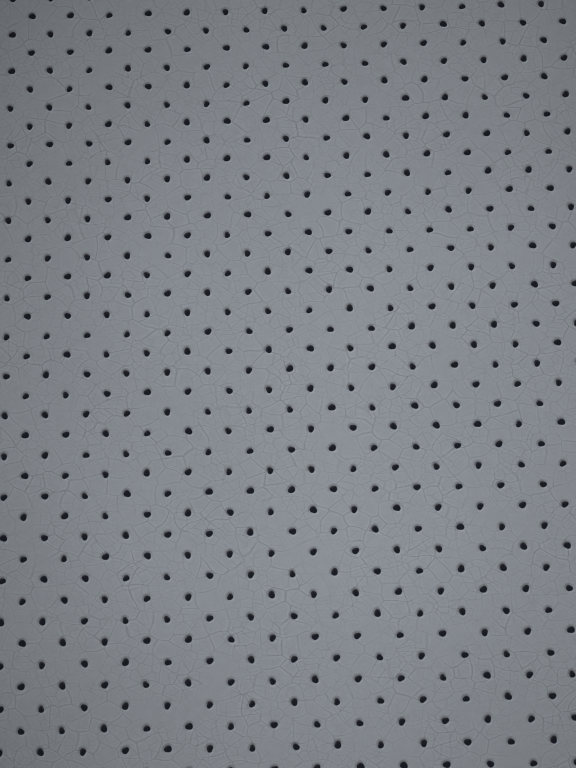
A WebGL 1 fragment shader for this texture:

```glsl
precision highp float;

uniform vec2 u_resolution;

const vec3 LEATHER = vec3(0.548, 0.568, 0.592);
const vec3 HOLE_DARK = vec3(0.105, 0.115, 0.145);
const vec3 HOLE_WALL = vec3(0.27, 0.25, 0.25);
const float HOLE_RADIUS = 0.0056;
const float HOLE_PITCH = 0.071;

vec2 hash2(vec2 p) {
  vec2 q = vec2(dot(p, vec2(127.1, 311.7)), dot(p, vec2(269.5, 183.3)));
  return fract(sin(q) * 43758.5453);
}

float gradientCorner(vec2 cell, vec2 offset) {
  return dot(hash2(cell) * 2.0 - 1.0, offset);
}

float gradientNoise(vec2 p) {
  vec2 i = floor(p);
  vec2 f = p - i;
  vec2 u = f * f * f * (f * (f * 6.0 - 15.0) + 10.0);
  vec2 e = vec2(1.0, 0.0);
  float low = mix(gradientCorner(i, f), gradientCorner(i + e, f - e), u.x);
  float high = mix(gradientCorner(i + e.yx, f - e.yx), gradientCorner(i + 1.0, f - 1.0), u.x);
  return mix(low, high, u.y);
}

// Distance to the nearest border between scattered cells
float cellBorder(vec2 p) {
  vec2 i = floor(p);
  vec2 f = p - i;
  vec2 nearest = vec2(8.0);
  for (int y = -1; y <= 1; y++) {
    for (int x = -1; x <= 1; x++) {
      vec2 g = vec2(float(x), float(y));
      vec2 r = g + hash2(i + g) - f;
      if (dot(r, r) < dot(nearest, nearest)) nearest = r;
    }
  }
  float border = 8.0;
  for (int y = -2; y <= 2; y++) {
    for (int x = -2; x <= 2; x++) {
      vec2 g = vec2(float(x), float(y));
      vec2 r = g + hash2(i + g) - f;
      vec2 gap = r - nearest;
      if (dot(gap, gap) > 0.0001) border = min(border, dot(0.5 * (r + nearest), normalize(gap)));
    }
  }
  return border;
}

// Fine groove with a faint raised shoulder, fading in and out
float crease(vec2 p, float scale, float width, float seed) {
  vec2 warp = vec2(gradientNoise(p * 22.0 + seed), gradientNoise(p * 22.0 + seed + 31.0));
  vec2 q = p + 0.016 * warp;
  float d = cellBorder(vec2(q.x + 0.35 * q.y, q.y * 1.25 - 0.2 * q.x) * scale + seed) / scale;
  float strength = smoothstep(-0.45, 0.4, gradientNoise(p * 15.0 + seed * 2.0));
  float groove = 1.0 - smoothstep(0.0, width, d);
  float shoulder = smoothstep(width * 0.6, width * 1.5, d) * (1.0 - smoothstep(width * 1.5, width * 3.5, d));
  return strength * (0.35 * shoulder - groove);
}

// Lattice coordinates with slight tilt and perspective
vec2 latticeCoord(float x, float depth) {
  float dx = x - 0.392 - 0.0075 * depth;
  float column = dx * (1.0 - 0.02 * dx) / (0.0677 + 0.0048 * depth);
  float t = depth - 0.0208 + 0.025 * dx;
  return vec2(column, t * (15.99 - 1.184 * t));
}

// Offset from the closer of two interleaved grids; zw is the hole id
vec4 nearestHole(vec2 g) {
  vec2 idA = floor(g + 0.5);
  vec2 idB = floor(g) + 0.5;
  vec2 a = g - idA;
  vec2 b = g - idB;
  return dot(a, a) < dot(b, b) ? vec4(a, idA) : vec4(b, idB);
}

vec3 punchHole(vec3 color, vec4 hole, float light, float pixel) {
  vec2 vary = hash2(hole.zw * 2.0 + 7.0);
  vec2 p = (hole.xy + (vary - 0.5) * 0.035) * HOLE_PITCH;
  float angle = atan(p.y, p.x);
  float wobble = 0.1 * sin(2.0 * angle + vary.x * 6.28) + 0.06 * sin(3.0 * angle + vary.y * 6.28);
  float radius = HOLE_RADIUS * (0.92 + 0.16 * vary.y + wobble);
  float d = length(p) - radius;

  // Dented surround, lit on the lower right lip
  float facing = dot(p, vec2(0.5, 0.86)) / max(length(p), 0.0001);
  float lip = 1.0 - smoothstep(0.0, 0.0045, abs(d - 0.001));
  color *= 1.0 + lip * (0.15 * facing - 0.07);

  // Dark bore with a paler wall
  float wall = smoothstep(-0.0045, 0.0, d) * smoothstep(-0.2, 0.9, -facing + vary.x - 0.5);
  vec3 bore = mix(HOLE_DARK, HOLE_WALL, 0.55 * wall) * light;
  float edge = max(pixel * 0.8, 0.0009);
  return mix(bore, color, smoothstep(-edge, edge, d));
}

void main() {
  vec2 p = gl_FragCoord.xy / u_resolution.x;
  float pixel = 1.0 / u_resolution.x;
  float depth = u_resolution.y / u_resolution.x - p.y;

  // Broad light falling off towards the edges
  vec2 away = vec2(p.x - 0.58, (depth - 0.74) * 0.82);
  float light = 1.0 - 0.39 * dot(away, away) + 0.025 * gradientNoise(p * 4.0);

  // Leather grain
  float width = max(0.0019, pixel * 0.85);
  float grain = 0.085 * crease(p, 27.0, width, 3.0) + 0.05 * crease(p, 49.0, width, 17.0);
  grain += 0.025 * gradientNoise(p * 60.0) + 0.02 * gradientNoise(p * 170.0);
  vec3 color = LEATHER * light * (1.0 + grain);

  color = punchHole(color, nearestHole(latticeCoord(p.x, depth)), light, pixel);
  gl_FragColor = vec4(color, 1.0);
}
```
